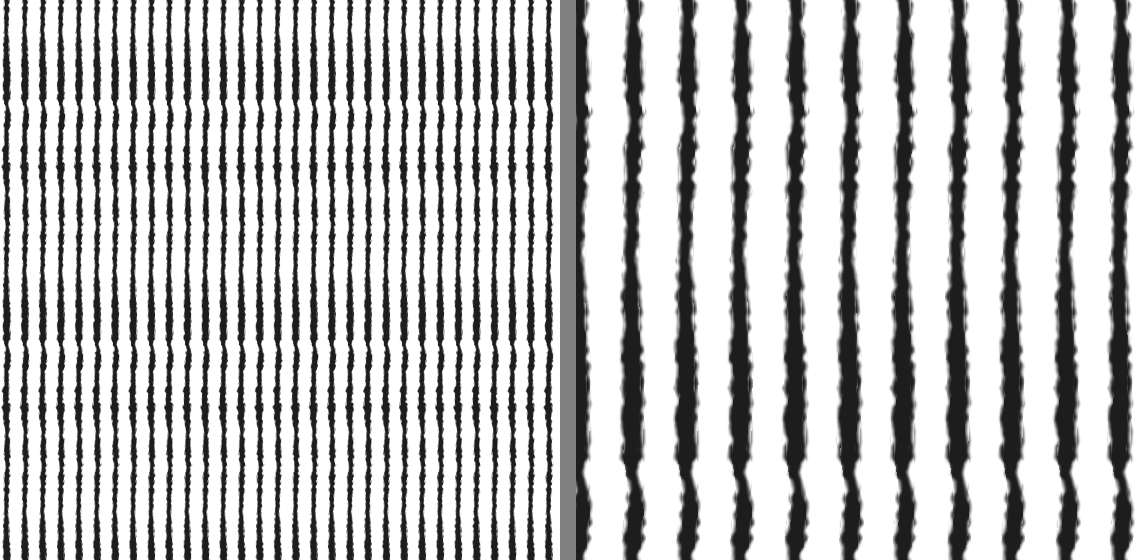
Left, the full canvas; right, a detail of the centre.
A three.js fragment shader for this pattern:

```glsl
#define STRIPES 31.0
#define FIRST_CENTRE 0.37
#define TILE_HEIGHT 0.4297
#define THIN_HALF 0.115
#define SWELL_HALF 0.075
#define ROUGHNESS 0.075
#define WANDER 0.035
#define SOFTNESS 0.06
#define INK vec3(0.115, 0.113, 0.113)
#define PAPER vec3(1.0)

varying vec2 vUv;

float hash(vec2 p) {
  vec3 q = fract(vec3(p.xyx) * 0.1031);
  q += dot(q, q.yzx + 33.33);
  return fract((q.x + q.y) * q.z);
}

// Signed value noise along a tile; wraps after the given number of cells.
float tileNoise(float t, float cells, float seed) {
  float cell = floor(t * cells);
  float f = fract(t * cells);
  float a = hash(vec2(mod(cell, cells), seed));
  float b = hash(vec2(mod(cell + 1.0, cells), seed));
  return mix(a, b, f * f * (3.0 - 2.0 * f)) * 2.0 - 1.0;
}

// Rises from a to b, holds, then falls from c to d.
float bump(float t, float a, float b, float c, float d) {
  return smoothstep(a, b, t) * (1.0 - smoothstep(c, d, t));
}

// Brush pressure along the tile, measured downwards.
float swell(float t) {
  float heavy = bump(t, 0.09, 0.25, 0.405, 0.43);
  float dab = 0.65 * bump(t, 0.45, 0.49, 0.51, 0.55);
  float middle = 0.85 * bump(t, 0.56, 0.63, 0.70, 0.80);
  float light = 0.5 * bump(t, 0.82, 0.87, 0.90, 0.95);
  float last = 0.4 * (bump(t, 0.96, 1.0, 1.1, 1.2) + bump(t, -0.2, -0.1, 0.03, 0.08));
  return heavy + dab + middle + light + last;
}

void main() {
  // Stripe number, position across it, and position down the tile
  float across = vUv.x * STRIPES - FIRST_CENTRE + 0.5;
  float stripe = floor(across);
  float x = fract(across) - 0.5;
  float t = fract((1.0 - vUv.y) / TILE_HEIGHT);

  // Wandering centre line, with a step to the right below the heavy stroke
  float centre = WANDER * tileNoise(t, 14.0, 3.0);
  centre += 0.05 * bump(t, 0.41, 0.45, 0.48, 0.56);
  centre -= 0.025 * bump(t, 0.3, 0.39, 0.4, 0.43);
  centre += 0.015 * (hash(vec2(stripe, 71.0)) - 0.5);
  x -= centre;

  // Each side has its own ragged edge, nearly the same on every stripe
  float side = x < 0.0 ? 11.0 : 29.0;
  float ragged = 0.5 * tileNoise(t, 42.0, side) + 0.6 * tileNoise(t, 88.0, side + 5.0);
  ragged += 0.25 * tileNoise(t, 70.0, side + 50.0 + stripe * 3.0);
  float halfWidth = THIN_HALF + SWELL_HALF * swell(t) + ROUGHNESS * 0.7 * ragged;

  // Dry flecks break up the outer ink
  float fleck = tileNoise(t, 96.0, 200.0 + floor((x + 0.5) * 14.0));
  float dry = smoothstep(0.04, 0.14, abs(x));
  float edge = halfWidth - abs(x) + 0.03 * fleck * dry;

  float ink = smoothstep(-SOFTNESS, SOFTNESS, edge);
  gl_FragColor = vec4(mix(PAPER, INK, ink), 1.0);
}
```
